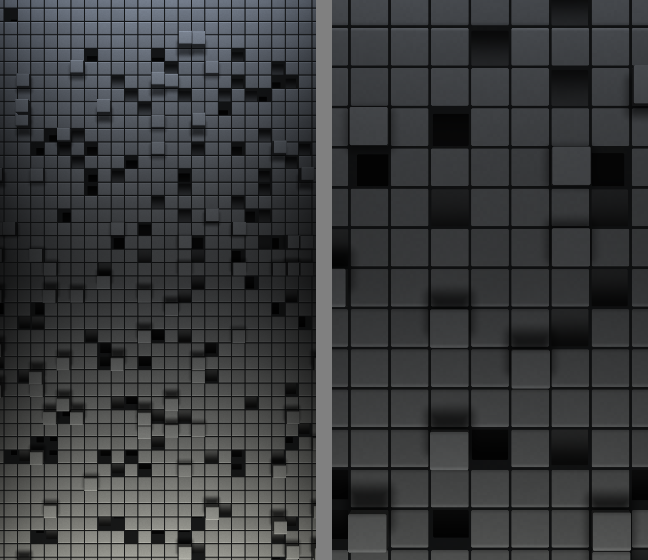
Left: the whole. Right: its middle third, enlarged.
A Shadertoy shader for this background:

```glsl
// A wall of square grey blocks, some pushed in and some pulled out of the plane.
// Each cell gets a hashed height; perspective shifts floors and tops about the
// centre, and cool light from above and warm light from below shade the faces.

const float COLUMNS = 23.6;              // blocks across the canvas
const vec2 CENTRE = vec2(0.5, -0.306);   // canvas centre in grid units
const float PERSPECTIVE = 0.02;          // shift per unit height and distance
const float BLOCK_HALF = 0.47;           // half block; the rest is the seam
const float CORNER = 0.04;
const float DEEP_SHARE = 0.05;
const float SHALLOW_SHARE = 0.05;
const float RAISED_SHARE = 0.085;
const vec3 GAP = vec3(0.035, 0.038, 0.04);
const vec3 MIDDLE = vec3(0.205, 0.21, 0.215);
const vec3 COOL_LIGHT = vec3(0.24, 0.27, 0.32);
const vec3 WARM_LIGHT = vec3(0.39, 0.385, 0.35);

float hash(vec2 p) {
    vec3 q = fract(vec3(p.xyx) * 0.1031);
    q += dot(q, q.yzx + 33.33);
    return fract((q.x + q.y) * q.z);
}

float boxDistance(vec2 p, float halfSize) {
    vec2 d = abs(p) - halfSize + CORNER;
    return length(max(d, 0.0)) + min(max(d.x, d.y), 0.0) - CORNER;
}

float coverage(float d, float px) {
    return 1.0 - smoothstep(-0.5 * px, 0.5 * px, d);
}

// Negative: recessed, zero: flush, positive: raised
float blockHeight(vec2 id) {
    float kind = hash(id + 71.0);
    float amount = hash(id + 137.0);
    kind /= 1.0 - 0.85 * smoothstep(14.0, 20.0, id.y);
    if (kind < DEEP_SHARE) return -1.5 - amount;
    kind -= DEEP_SHARE;
    if (kind < SHALLOW_SHARE) return -0.3 - 0.5 * amount;
    kind -= SHALLOW_SHARE;
    return kind < RAISED_SHARE ? 0.25 + 0.75 * amount : 0.0;
}

// Light falling on the wall, with darker sides
vec3 wallLight(vec2 uv) {
    float v = 2.0 * uv.y - 1.0;
    float reach = pow(abs(v), 1.3);
    vec3 light = MIDDLE + reach * (v > 0.0 ? COOL_LIGHT : WARM_LIGHT);
    float side = pow(abs(2.0 * uv.x - 1.0), 2.5);
    return light * (1.0 - side * mix(0.6, 0.35, reach));
}

// Top of a block: slight gradient, bright bevel on the lit edge, dark one opposite
vec3 blockFace(vec2 f, vec2 id, float lit, vec3 light) {
    float tone = 0.97 + 0.08 * hash(id + 19.0) + 0.08 * f.y * lit;
    float bevel = smoothstep(0.36, 0.45, f.y * lit);
    float shade = smoothstep(0.36, 0.47, -f.y * lit);
    return light * (tone + 0.22 * bevel - 0.15 * shade);
}

void mainImage(out vec4 fragColor, in vec2 fragCoord) {
    vec2 uv = fragCoord / iResolution.xy;
    float px = COLUMNS / iResolution.x;
    vec2 fromCentre = (fragCoord - 0.5 * iResolution.xy) * px;
    vec2 g = fromCentre + CENTRE;
    vec2 id = floor(g);
    vec3 light = wallLight(uv);
    // +1 where lit from above, -1 where lit from below
    float lit = mix(-1.0, 1.0, smoothstep(0.48, 0.66, uv.y));
    float h = blockHeight(id);

    // Flush block, or the floor of a recess with its dark outer wall
    vec2 f = CENTRE + fromCentre / (1.0 + PERSPECTIVE * min(h, 0.0)) - id - 0.5;
    vec3 face = blockFace(f, id, lit, light);
    if (h < 0.0) {
        float inner = 1.0 - 0.75 * smoothstep(-0.4, 0.45, f.y * lit);
        face = light * exp(1.1 * h) * inner;
    }
    float mask = coverage(boxDistance(f, BLOCK_HALF), px);
    mask *= coverage(boxDistance(g - id - 0.5, BLOCK_HALF), px);
    vec3 col = mix(GAP + 0.1 * light, face, mask);

    // Soft shadows thrown toward the centre by raised neighbours
    for (int j = -1; j <= 1; j++)
    for (int i = -1; i <= 1; i++) {
        vec2 n = id + vec2(i, j);
        float nh = blockHeight(n);
        if (nh <= 0.0) continue;
        vec2 offset = g - n - 0.5 + vec2(0.0, 0.55 * nh * lit);
        float d = boxDistance(offset, 0.42);
        float strength = mix(0.75, 0.5, uv.y) * min(1.0, 0.5 + nh);
        col *= 1.0 - strength * (1.0 - smoothstep(-0.15, 0.4, d));
    }

    // Raised blocks: swept side walls, then the shifted top
    for (int j = -1; j <= 1; j++)
    for (int i = -1; i <= 1; i++) {
        vec2 n = id + vec2(i, j);
        float nh = blockHeight(n);
        if (nh <= 0.0) continue;
        float body = 9.0;
        vec2 top = vec2(0.0);
        for (int s = 0; s <= 3; s++) {
            float level = nh * float(s) / 3.0;
            top = CENTRE + fromCentre / (1.0 + PERSPECTIVE * level) - n - 0.5;
            body = min(body, boxDistance(top, BLOCK_HALF));
        }
        col = mix(col, light * 0.32, coverage(body, px));
        vec3 topFace = blockFace(top, n, lit, light * (1.04 + 0.1 * nh));
        col = mix(col, topFace, coverage(boxDistance(top, BLOCK_HALF), px));
    }

    // Fine surface grain
    col *= 0.985 + 0.03 * hash(floor(g * 12.0) + 300.0);
    fragColor = vec4(col, 1.0);
}
```
